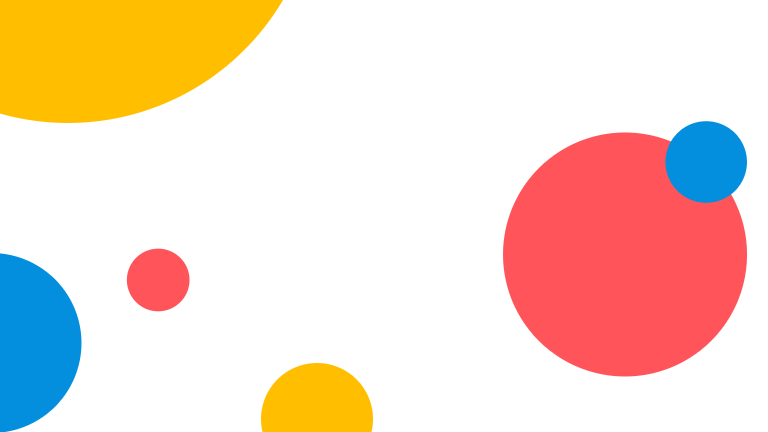
Give the GLSL for this background, as a Shadertoy shader.

```glsl
const vec3 WHITE  = vec3(1.0);
const vec3 CORAL  = vec3(1.0, 0.33, 0.35);
const vec3 AMBER  = vec3(1.0, 0.75, 0.0);
const vec3 AZURE  = vec3(0.01, 0.56, 0.87);

// Signed distance to a circle
float circleDistance(vec2 p, vec2 center, float radius) {
    return length(p - center) - radius;
}

// Lays a flat disc over the base colour with an edge one pixel soft
vec3 paintDisc(vec3 base, vec3 color, vec2 p, vec2 center, float radius, float pixel) {
    float coverage = clamp(0.5 - circleDistance(p, center, radius) / pixel, 0.0, 1.0);
    return mix(base, color, coverage);
}

void mainImage(out vec4 fragColor, in vec2 fragCoord) {
    // Canvas height is one unit
    float pixel = 1.0 / iResolution.y;
    vec2 p = fragCoord * pixel;
    vec3 color = WHITE;

    // Discs cut by the canvas border
    color = paintDisc(color, AMBER, p, vec2(0.1574, 1.2926), 0.5773, pixel);
    color = paintDisc(color, AZURE, p, vec2(-0.0197, 0.206), 0.2083, pixel);
    color = paintDisc(color, AMBER, p, vec2(0.7338, 0.0301), 0.1296, pixel);

    // Whole discs, the small blue one overlapping the large red one
    color = paintDisc(color, CORAL, p, vec2(0.3662, 0.3519), 0.0725, pixel);
    color = paintDisc(color, CORAL, p, vec2(1.4468, 0.4109), 0.2824, pixel);
    color = paintDisc(color, AZURE, p, vec2(1.6347, 0.625), 0.0944, pixel);

    fragColor = vec4(color, 1.0);
}
```
